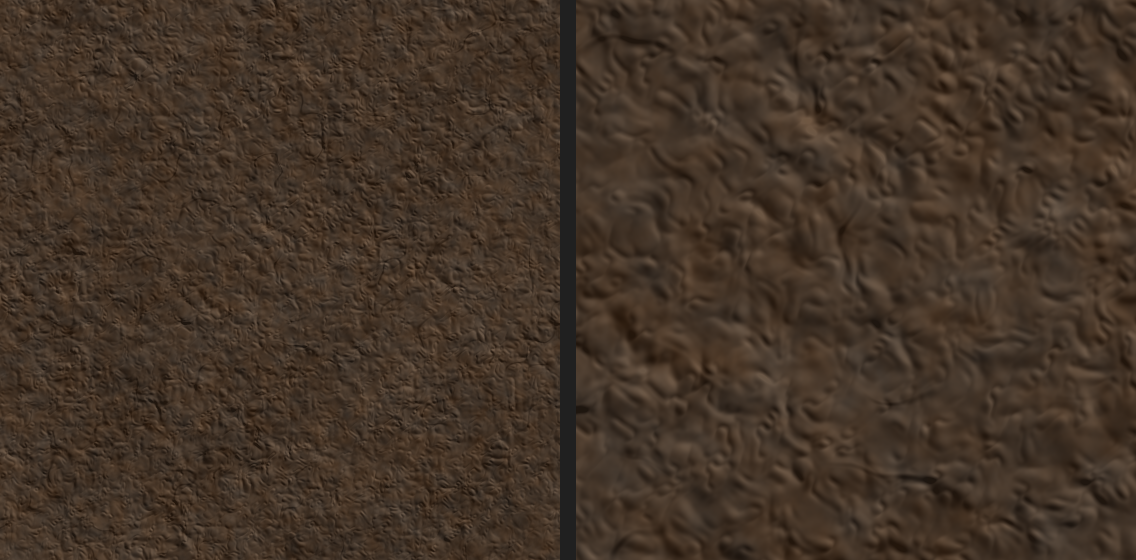
Left, the full canvas; right, a detail of the centre.
A Shadertoy shader for this texture:

```glsl
// Rough dark brown earth: fine, warped, creased grain lit from the upper right,
// with sparse thin cracks, over faint mottling and a slight rusty tint.
// The relief is a directional slope, taken by finite difference.

float hash(vec2 p) {
    return fract(sin(dot(p, vec2(127.1, 311.7))) * 43758.5453);
}

float noise(vec2 p) {
    vec2 cell = floor(p);
    vec2 f = fract(p);
    f = f * f * (3.0 - 2.0 * f);
    return mix(mix(hash(cell), hash(cell + vec2(1.0, 0.0)), f.x),
               mix(hash(cell + vec2(0.0, 1.0)), hash(cell + vec2(1.0, 1.0)), f.x), f.y);
}

// Each octave is turned so that the lattice does not show
vec2 nextOctave(vec2 p) {
    return mat2(1.6, 1.2, -1.2, 1.6) * p + 17.3;
}

float fbm(vec2 p) {
    float sum = 0.0;
    float amplitude = 0.5;
    for (int i = 0; i < 4; i++) {
        sum += amplitude * noise(p);
        p = nextOctave(p);
        amplitude *= 0.55;
    }
    return sum / 1.01;
}

vec2 warp(vec2 uv) {
    return uv + 0.009 * (vec2(noise(uv * 48.0 + 3.7), noise(uv * 48.0 + 41.2)) - 0.5);
}

// Small rounded grains with narrow creases between them
float groundHeight(vec2 uv) {
    vec2 p = mat2(0.8, -0.6, 0.6, 0.8) * warp(uv) * 36.0;
    float height = 0.0;
    float frequency = 36.0;
    float weight = 0.6;
    for (int i = 0; i < 3; i++) {
        float n = 2.0 * noise(p) - 1.0;
        height += weight * sqrt(n * n + 0.03) / frequency;
        p = nextOctave(p);
        frequency *= 2.0;
        weight += 0.2;
    }
    return height;
}

// Short dark cracks, kept only in some places
float cracks(vec2 uv) {
    vec2 p = warp(uv);
    float line = abs(noise(p * 27.0 + 70.0) - 0.5);
    float place = smoothstep(0.5, 0.75, noise(p * 19.0 + 30.0));
    return place * smoothstep(0.07, 0.0, line);
}

void mainImage(out vec4 fragColor, in vec2 fragCoord) {
    vec2 uv = fragCoord / iResolution.y;

    // Relief: faces that fall away toward the light are bright
    vec2 toLight = vec2(0.6, 0.8) * 0.0015;
    float slope = (groundHeight(uv - toLight) - groundHeight(uv + toLight)) / 0.003;
    float roughness = mix(0.7, 1.3, noise(uv * 16.0 + 8.0));

    // Mottling: broad patches and small blotches
    float patches = fbm(uv * 9.0 + 2.0) - 0.5;
    float blotches = fbm(uv * 55.0 + 60.0) - 0.5;

    float tone = 0.51 + 0.31 * slope * roughness + 0.4 * patches + 0.6 * blotches;
    tone -= 0.4 * cracks(uv);
    tone = clamp(tone, -0.3, 1.4);
    vec3 soil = mix(vec3(0.18, 0.13, 0.09), vec3(0.35, 0.28, 0.22), tone);

    // Rusty and greyish spots
    float rust = fbm(uv * 42.0 + 90.0) - 0.5;
    soil += vec3(0.05, 0.0, -0.04) * rust;

    fragColor = vec4(soil, 1.0);
}
```
